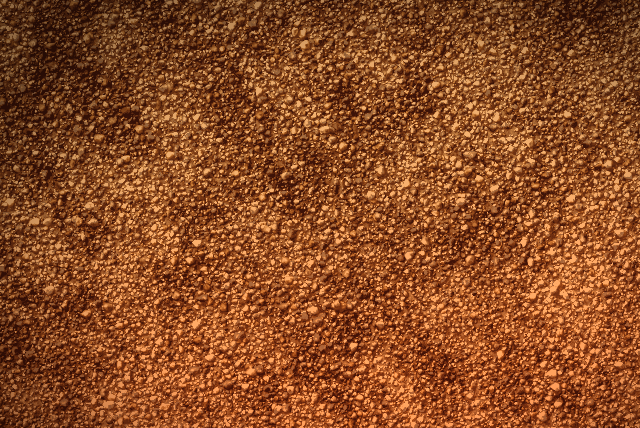
This texture is drawn by a Shadertoy shader. Its source:

```glsl
const vec3 UMBER = vec3(0.23, 0.07, 0.03);
const vec3 BROWN = vec3(0.41, 0.18, 0.07);
const vec3 RUST  = vec3(0.55, 0.27, 0.09);
const vec3 OCHRE = vec3(0.76, 0.46, 0.21);
const vec3 SAND  = vec3(0.93, 0.66, 0.43);
const vec3 CLAY  = vec3(0.60, 0.39, 0.25);
const vec3 TOP_TINT    = vec3(0.97, 1.00, 0.97);
const vec3 BOTTOM_TINT = vec3(1.09, 0.94, 0.83);
const vec2 LIGHT = vec2(-0.60, 0.80);    // direction towards the sun
const float DUST_CELLS   = 108.0;        // grain cells per canvas height
const float FINE_CELLS   = 84.0;
const float MEDIUM_CELLS = 62.0;
const float COARSE_CELLS = 42.0;
const float SOIL_TONE   = 0.34;
const float SHADED_TONE = 0.28;
const float LIT_TONE    = 0.88;
const float SHADOW      = 0.74;
const float STONE_VARIETY = 0.52;
const float ROUGHNESS   = 0.65;
const float UNDULATION  = 0.62;
const float VIGNETTE    = 0.44;

float hash(vec2 p) {
    return fract(sin(dot(p, vec2(127.1, 311.7))) * 43758.5453);
}

float noise(vec2 p) {
    vec2 i = floor(p), f = fract(p);
    f = f * f * (3.0 - 2.0 * f);
    return mix(mix(hash(i), hash(i + vec2(1, 0)), f.x),
               mix(hash(i + vec2(0, 1)), hash(i + vec2(1, 1)), f.x), f.y);
}

mat2 turn(float a) {
    return mat2(cos(a), sin(a), -sin(a), cos(a));
}

float fbm(vec2 p) {
    float sum = 0.0, amp = 0.5;
    for (int i = 0; i < 4; i++) {
        sum += amp * noise(p);
        p = turn(0.8) * p * 2.03 + 17.3;
        amp *= 0.5;
    }
    return sum / 0.9375;
}

// Distance to a chipped, rounded pebble, 1 on its outline.
float pebble(vec2 d, float spin, float pick) {
    float facet = 0.0;
    for (int k = 0; k < 5; k++) {
        float a = spin + 1.2566 * float(k) + 0.4 * sin(float(k) * 2.3 + 20.0 * pick);
        facet = max(facet, dot(d, vec2(cos(a), sin(a))));
    }
    return mix(length(d), facet * 1.15, 0.75);
}

// Paints one size of stones over surf = (tone, clay amount).
// Every size has its own lattice angle, so no rows line up.
void paintStones(vec2 p, float cells, float density, float seed, float grain, inout vec2 surf) {
    mat2 lattice = turn(seed);
    vec2 g = lattice * p * cells;
    float soft = 0.5 * cells / iResolution.y;
    for (int j = -1; j <= 1; j++)
    for (int i = -1; i <= 1; i++) {
        vec2 id = floor(g) + vec2(i, j);
        vec2 key = id + floor(seed * 31.0);
        if (hash(key + 5.3) > density) continue;

        // Place, size and outline
        float pick = hash(key + 41.9);
        float spin = 6.2832 * hash(key + 23.7);
        float radius = mix(0.29, 0.52, pick * pick);
        vec2 centre = vec2(hash(key), hash(key + 71.1));
        vec2 d = (g - id - centre) * lattice;
        vec2 local = turn(spin) * d;
        local.y *= 1.0 + 0.45 * hash(key + 63.1);
        float q = pebble(local / radius, spin, pick) + 0.6 * (grain - 0.5);

        // Cast shadow and dark gap, then a lit face and a shaded side
        float shade = 1.0 - smoothstep(0.6, 1.25, length(d + LIGHT * radius * 0.38) / radius);
        surf.x *= 1.0 - SHADOW * shade;
        float across = sin(spin * 3.0) * dot(d, vec2(-LIGHT.y, LIGHT.x));
        float slope = (dot(d, LIGHT) + 0.6 * across) / radius;
        float face = smoothstep(-0.75, 0.35, slope + 1.3 * (grain - 0.5));
        float tone = mix(SHADED_TONE, LIT_TONE, face);
        tone += STONE_VARIETY * (hash(key + 13.9) - 0.5) + ROUGHNESS * (grain - 0.5);
        tone -= 0.20 * smoothstep(0.6, 1.0, q);
        float cover = 1.0 - smoothstep(-soft, soft, (q - 1.0) * radius);
        surf = mix(surf, vec2(tone, hash(key + 91.3)), cover);
    }
}

vec3 earthRamp(float tone, float clay) {
    vec3 c = mix(UMBER, BROWN, smoothstep(-0.02, 0.24, tone));
    c = mix(c, RUST, smoothstep(0.24, 0.46, tone));
    c = mix(c, OCHRE, smoothstep(0.46, 0.74, tone));
    c = mix(c, SAND, smoothstep(0.70, 0.98, tone));
    float middle = smoothstep(0.35, 0.55, tone) * (1.0 - smoothstep(0.65, 0.88, tone));
    return mix(c, CLAY, middle * smoothstep(0.2, 0.6, clay) * 0.9);
}

void mainImage(out vec4 fragColor, in vec2 fragCoord) {
    vec2 uv = fragCoord / iResolution.xy;
    vec2 p = fragCoord / iResolution.y;
    float grain = fbm(turn(0.5) * p * 125.0);
    float patches = fbm(turn(0.6) * p * 6.0 + 3.7);

    // Loose soil, then grains from fine to coarse
    vec2 surf = vec2(SOIL_TONE + 1.3 * (grain - 0.5), 0.4);
    float corner = smoothstep(0.6, 1.0, uv.x) * smoothstep(0.5, 1.0, uv.y);
    float coarse = smoothstep(0.30, 0.65, patches) * (1.0 - 0.8 * corner);
    paintStones(p, DUST_CELLS, 0.85, 0.45, grain, surf);
    paintStones(p, FINE_CELLS, 0.75, 1.13, grain, surf);
    paintStones(p, MEDIUM_CELLS, 0.38 + 0.30 * coarse, 2.27, grain, surf);
    paintStones(p, COARSE_CELLS, 0.10 + 0.30 * coarse, 3.71, grain, surf);

    // Broad undulation and a warm drift towards the bottom
    float tone = surf.x + UNDULATION * (fbm(turn(0.9) * p * 9.0 + 31.0) - 0.5);
    tone += 0.08 * (uv.x - uv.y) - 0.08 * corner + 0.05;
    vec3 col = earthRamp(tone, surf.y);
    col *= mix(BOTTOM_TINT, TOP_TINT, smoothstep(-0.1, 0.75, uv.y + 0.15 * (0.5 - uv.x)));
    vec2 off = uv - vec2(0.58, 0.42);
    col *= 1.06 - VIGNETTE * smoothstep(0.08, 0.55, dot(off, off));
    fragColor = vec4(clamp(col, 0.0, 1.0), 1.0);
}
```
